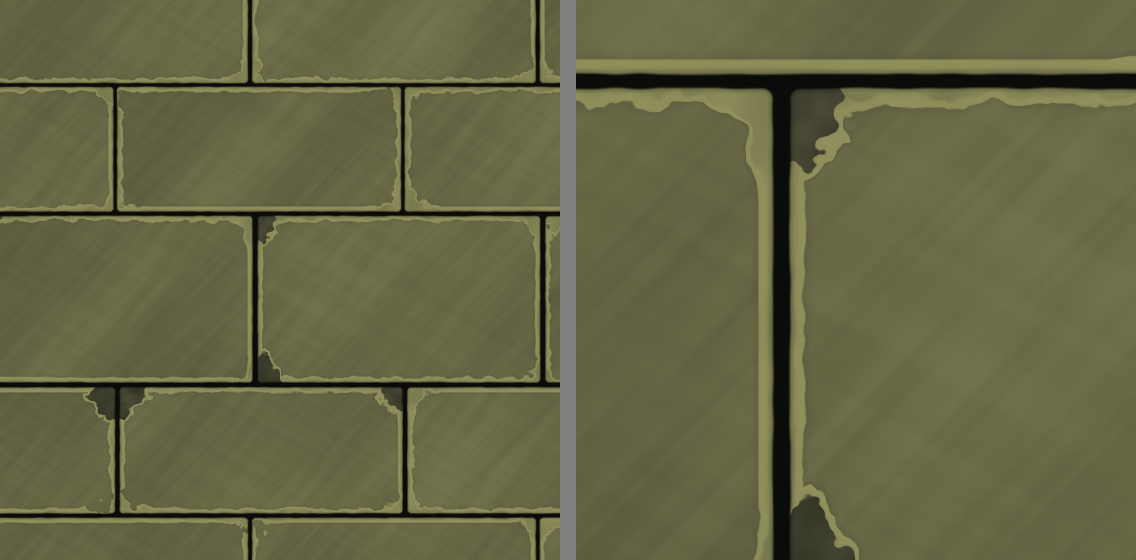
Left: the whole. Right: its middle third, enlarged.
This texture is drawn by a Shadertoy shader. Its source:

```glsl
// Olive stone brick wall with black joints, ragged light rims and chipped corners.
#define BRICK_WIDTH 0.5137
#define RIM_WIDTH 0.0092
#define RAGGEDNESS 0.015
#define CORNER_WEAR 0.075
#define CHIP_RADIUS 0.042
#define STROKE_CONTRAST 0.085
#define FACE_COLOR vec3(0.40, 0.40, 0.27)
#define RIM_COLOR vec3(0.50, 0.50, 0.325)
#define EDGE_COLOR vec3(0.57, 0.57, 0.365)
#define CHIP_COLOR vec3(0.24, 0.24, 0.175)
#define JOINT_COLOR vec3(0.045, 0.045, 0.038)

// Courses from bottom to top; the last one continues the first.
const float COURSE_EDGE[6] = float[6](-0.152, 0.079, 0.3125, 0.619, 0.848, 1.079);
const float COURSE_SHIFT[4] = float[4](0.4466, 0.2096, 0.4557, 0.2057);
const float HALF_JOINT[4] = float[4](0.0035, 0.0041, 0.0046, 0.0031);

float hash(vec2 p) {
    vec3 q = fract(p.xyx * 0.1031);
    q += dot(q, q.yzx + 33.33);
    return fract((q.x + q.y) * q.z);
}

float noise(vec2 p) {
    vec2 i = floor(p), f = fract(p);
    f = f * f * (3.0 - 2.0 * f);
    vec2 e = vec2(1.0, 0.0);
    return mix(mix(hash(i), hash(i + e.xy), f.x),
               mix(hash(i + e.yx), hash(i + e.xx), f.x), f.y);
}

float fbm(vec2 p) {
    float sum = 0.0, amp = 0.55;
    for (int i = 0; i < 3; i++) {
        sum += amp * noise(p);
        p = p * 2.1 + 11.7;
        amp *= 0.5;
    }
    return sum;
}

// Rounded inner distance to a corner whose two sides lie at distances d.
float roundedCorner(vec2 d, float radius) {
    return radius - length(max(radius - d, 0.0));
}

// Brush strokes drawn out along a given angle, centred on zero.
float strokes(vec2 p, float angle, vec2 scale) {
    vec2 along = vec2(cos(angle), sin(angle));
    return noise(vec2(dot(p, along), dot(p, vec2(-along.y, along.x))) * scale) - 0.5;
}

// Painted stone face with broad patches and fine diagonal strokes.
vec3 stoneFace(vec2 p, vec2 brick) {
    vec2 s = p + brick * 7.3 + 20.0;
    float tone = strokes(s, 0.85, vec2(2.5, 9.0)) * 1.3;
    tone += strokes(s, 0.93, vec2(6.0, 65.0)) * 0.55;
    tone += strokes(s, 0.78, vec2(8.0, 190.0)) * 0.45;
    tone += strokes(s, -0.5, vec2(4.0, 110.0)) * 0.35;
    tone += (noise(s * 4.0) - 0.5) * 0.5;
    return FACE_COLOR * (1.0 + 1.4 * STROKE_CONTRAST * tone);
}

void mainImage(out vec4 fragColor, in vec2 fragCoord) {
    vec2 p = fragCoord / iResolution.y;
    float px = 1.0 / iResolution.y;

    // Find the brick and the quarter of it that holds this point.
    int row = 0;
    for (int i = 1; i < 5; i++) if (p.y > COURSE_EDGE[i]) row = i;
    int course = row % 4;
    float x = p.x - COURSE_SHIFT[course];
    vec2 brick = vec2(floor(x / BRICK_WIDTH), float(course));
    vec2 size = vec2(BRICK_WIDTH, COURSE_EDGE[row + 1] - COURSE_EDGE[row]);
    vec2 local = vec2(x - brick.x * BRICK_WIDTH, p.y - COURSE_EDGE[row]);
    vec2 side = step(0.5 * size, local);
    vec2 d = min(local, size - local) - HALF_JOINT[course];
    float cornerSeed = hash(brick * 2.0 + side + 31.0);

    // Rim: each side is straight or ragged, with worn corners.
    float grain = fbm(p * 55.0);
    vec2 ragged = vec2(hash(vec2(brick.x * 2.0 + side.x + 9.0, brick.y + 40.0)),
                       hash(vec2(brick.x + 70.0, brick.y * 2.0 + side.y + 5.0)));
    ragged = smoothstep(0.25, 0.75, ragged);
    vec2 rim = d - RIM_WIDTH - ragged * (grain - 0.48) * RAGGEDNESS;
    float inner = roundedCorner(rim, mix(0.005, 0.032, cornerSeed * cornerSeed));
    float nearCorner = smoothstep(0.07, 0.0, length(d));
    inner -= nearCorner * (0.3 + cornerSeed) * (fbm(p * 42.0 + 5.0) - 0.4) * CORNER_WEAR;

    // Dark broken corners on the lower middle courses.
    bool broken = brick.x < 0.5 &&
        ((course == 2 && side.x < 0.5) || (course == 1 && side.y > 0.5));
    float chip = 1.0;
    if (broken) {
        float radius = CHIP_RADIUS * mix(0.8, 1.25, cornerSeed);
        chip = length(d * vec2(1.0, 0.9)) - radius + (grain - 0.48) * 0.035;
        inner = min(inner, chip - 0.006);
    }

    // Layers from the face outwards to the joint.
    vec3 color = stoneFace(p, brick);
    color *= 1.0 - 0.06 * smoothstep(0.006, 0.0, inner);
    vec3 rimColor = RIM_COLOR * (0.94 + 0.16 * noise(p * 38.0 + 3.0));
    float crest = smoothstep(0.0045, 0.001, abs(inner + 0.0025));
    rimColor = mix(rimColor, EDGE_COLOR, 0.8 * crest);
    color = mix(color, rimColor, smoothstep(px, -px, inner));
    vec3 chipColor = CHIP_COLOR * (0.65 + 0.75 * fbm(p * 32.0 + 8.0));
    color = mix(color, chipColor, smoothstep(px, -px, chip));

    float body = roundedCorner(d, 0.007) + (noise(p * 70.0) - 0.5) * 0.0012;
    color *= mix(0.8, 1.0, smoothstep(0.0, 0.004, body));
    color = mix(JOINT_COLOR, color, smoothstep(-px, max(px, 0.0015), body));
    fragColor = vec4(color, 1.0);
}
```
